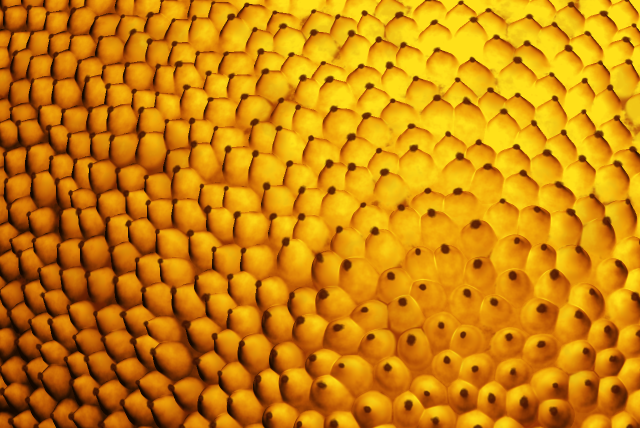
A Shadertoy shader for this texture:

```glsl
const float PITCH = 0.083;          // spike spacing, in canvas heights
const float ROW_STEP = 0.866;       // row spacing, in pitches
const float JITTER = 0.36;          // scatter of the spike bases
const float BASE_RADIUS = 0.60;     // mean radius of a spike base
const float CURVATURE = 0.17;       // crowding away from the centre
const float TILT = 0.22;            // rotation of the rows
const float LEAN = 1.30;            // reach of the tips, in base radii
const float TIP_RADIUS = 0.105;
const float RELIEF = 0.62;
const float CONTRAST = 0.75;
const vec2 BULGE_CENTRE = vec2(1.05, 0.15);
const vec2 LEAN_CENTRE = vec2(1.15, -0.15);
const vec2 LAMP = vec2(0.98, 0.65);
const vec3 TIP_COLOUR = vec3(0.24, 0.07, 0.01);
const vec3 WEAR_COLOUR = vec3(0.66, 0.19, 0.02);
const vec3 RAMP[7] = vec3[7](
    vec3(0.08, 0.03, 0.00), vec3(0.22, 0.09, 0.01), vec3(0.45, 0.17, 0.01),
    vec3(0.70, 0.31, 0.02), vec3(0.86, 0.49, 0.03), vec3(0.95, 0.67, 0.04),
    vec3(1.00, 0.88, 0.10));

vec2 hash2(vec2 p) {
    vec3 q = fract(p.xyx * vec3(0.1031, 0.1030, 0.0973));
    q += dot(q, q.yzx + 33.33);
    return fract((q.xx + q.yz) * q.zy);
}

float gradientNoise(vec2 p) {
    vec2 i = floor(p), f = p - i, e = vec2(1.0, 0.0);
    vec2 u = f * f * f * (f * (f * 6.0 - 15.0) + 10.0);
    float a = dot(hash2(i) * 2.0 - 1.0, f);
    float b = dot(hash2(i + e.xy) * 2.0 - 1.0, f - e.xy);
    float c = dot(hash2(i + e.yx) * 2.0 - 1.0, f - e.yx);
    float d = dot(hash2(i + e.xx) * 2.0 - 1.0, f - e.xx);
    return mix(mix(a, b, u.x), mix(c, d, u.x), u.y);
}

float fbm(vec2 p) {
    float sum = 0.0, amp = 1.0;
    for (int k = 0; k < 3; k++) {
        sum += amp * gradientNoise(p);
        p = p * 2.03 + 17.3;
        amp *= 0.55;
    }
    return sum;
}

vec3 ramp(float tone) {
    float t = clamp(tone, 0.0, 0.999) * 6.0;
    int i = int(t);
    return mix(RAMP[i], RAMP[i + 1], fract(t));
}

// Front of a leaning cone: x = height (negative outside), yz = gradient
vec3 leaningCone(vec2 q, vec2 lean, float radius) {
    float a = radius * radius - dot(lean, lean);
    float b = radius * radius - dot(q, lean);
    float c = radius * radius - dot(q, q);
    float disc = b * b - a * c;
    if (disc < 0.0) return vec3(-1.0);
    float root = sqrt(disc);
    float h = b > 0.0 ? c / (b + root) : (b - root) / a;
    if (h > 1.0) return vec3(-1.0);
    return vec3(h, (h * lean - q) / max(root, 0.02));
}

vec3 skin(vec2 uv, float across) {
    // Rounded surface carrying a loose hexagonal lattice
    mat2 turn = mat2(cos(TILT), sin(TILT), -sin(TILT), cos(TILT));
    vec2 v = uv - BULGE_CENTRE;
    vec2 p = turn * v * (1.0 + CURVATURE * dot(v, v)) / PITCH;
    p += 0.28 * vec2(gradientNoise(uv * 5.0), gradientNoise(uv * 5.0 + 41.0));
    vec2 outward = uv - LEAN_CENTRE;
    vec2 lean = turn * normalize(outward) * LEAN * smoothstep(0.0, 1.0, length(outward));

    float first = 0.0, second = 0.0, total = 1.0, tipDistance = 9.0;
    vec2 slope = vec2(0.0), seed = vec2(0.5);
    float row = round(p.y / ROW_STEP);
    for (int k = 0; k < 25; k++) {
        float y = row + float(k / 5 - 2), shift = 0.5 * mod(y, 2.0);
        vec2 id = vec2(round(p.x - shift) + float(k % 5 - 2), y);
        vec2 rnd = hash2(id + 91.0), rnd2 = hash2(id + 237.0);
        vec2 q = p - vec2(id.x + shift, y * ROW_STEP) - JITTER * (rnd - 0.5);
        float radius = BASE_RADIUS * (0.92 + 0.2 * rnd2.x);
        vec2 tip = radius * (lean + 0.25 * (rnd2 - 0.5));
        tipDistance = min(tipDistance, length(q - 0.94 * tip) / (0.75 + 0.5 * rnd.y));
        vec3 cone = leaningCone(q, tip, radius);
        if (cone.x < 0.0) continue;
        float weight = exp(20.0 * cone.x);
        slope += weight * cone.yz;
        total += weight;
        second = max(second, min(first, cone.x));
        if (cone.x > first) {
            first = cone.x;
            seed = rnd2;
        }
    }

    // Lamp light, brighter to the upper right
    slope = (slope / total) * turn * smoothstep(-0.1, 0.35, first);
    slope /= max(1.0, length(slope) / 3.0);
    vec3 normal = normalize(vec3(-RELIEF * slope, 1.0));
    float diffuse = dot(normal, normalize(vec3(0.65 * (LAMP - uv), 0.7)));
    float exposure = 0.31 + 0.19 * uv.y + 0.37 * smoothstep(-0.05, 0.7, across);
    float glow = smoothstep(0.7, 1.7, across + uv.y);

    // Valleys between spikes, mottled skin
    float crevice = (1.0 - smoothstep(0.0, 0.2, first - second))
                  * (1.0 - smoothstep(0.05, 0.4, first));
    float mottle = fbm(p * 3.5);
    float tone = exposure + CONTRAST * (diffuse - 0.70) + 0.09 * mottle + 0.08 * (seed.y - 0.5);
    tone += (1.0 - glow) * 0.22 * (smoothstep(0.0, 0.6, first) - 0.5);
    tone -= crevice * mix(0.18, 0.03, glow);
    tone -= mix(0.08, 0.26, glow) * smoothstep(0.4, 0.9, first);
    vec3 colour = ramp(tone);

    // Reddish wear, then dry tips
    float wear = smoothstep(0.08, 0.45, fbm(uv * 7.0 + 5.0) + 0.35 * mottle);
    wear *= 0.2 + 0.8 * crevice;
    colour = mix(colour, WEAR_COLOUR * (0.35 + 0.7 * exposure), 0.75 * wear);
    float dry = 1.0 - smoothstep(0.6, 1.3, tipDistance / TIP_RADIUS + 0.5 * mottle);
    return mix(colour, TIP_COLOUR * (0.5 + exposure), 0.88 * dry);
}

void mainImage(out vec4 fragColor, in vec2 fragCoord) {
    // Four samples per pixel soften the outlines
    vec3 sum = vec3(0.0);
    for (int k = 0; k < 4; k++) {
        vec2 at = fragCoord + vec2(k % 2, k / 2) * 0.5 - 0.25;
        sum += skin(at / iResolution.y, at.x / iResolution.x);
    }
    fragColor = vec4(sum / 4.0, 1.0);
}
```
